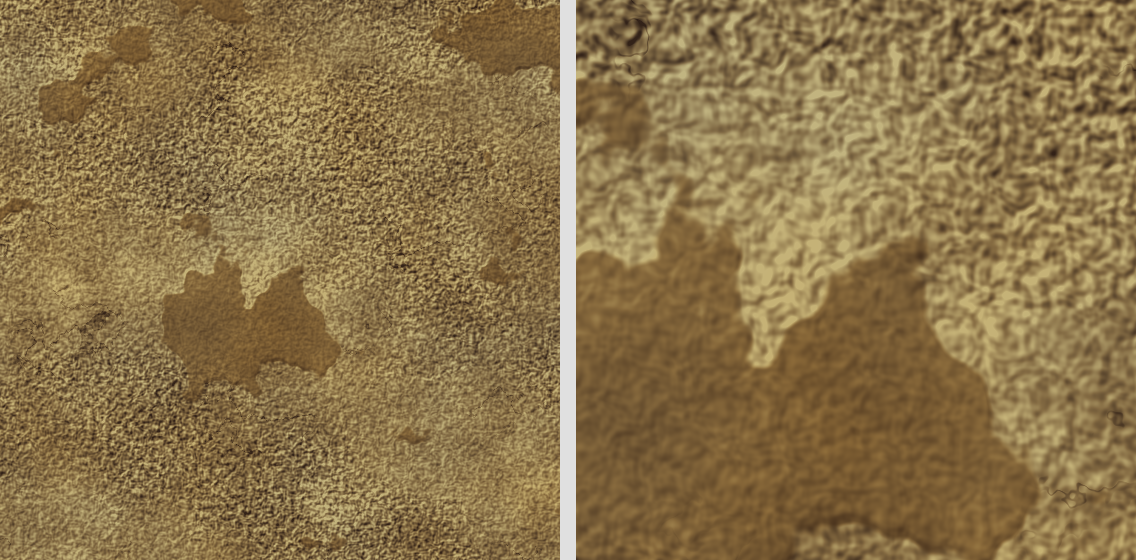
Left: the whole. Right: its middle third, enlarged.
A WebGL 2 fragment shader for this texture:

```glsl
#version 300 es
precision highp float;
// Weathered sandy rock: embossed grit, worn smooth patches, pale crust and fine cracks.

#define GRAIN_SCALE 104.0
#define GRAIN_GAIN 1.5
#define RELIEF_STEP 0.0016
#define STAIN_SCALE 2.6
#define MOTTLE_SCALE 13.0
#define PATCH_SCALE 3.7
#define PATCH_LEVEL 0.31
#define CRACK_SCALE 4.5
#define CRACK_WIDTH 0.011
#define DARK_EARTH vec3(0.33, 0.25, 0.16)
#define MID_EARTH vec3(0.52, 0.42, 0.26)
#define PALE_EARTH vec3(0.70, 0.62, 0.41)

uniform vec2 u_resolution;
out vec4 fragColor;

float hash(vec2 cell) {
    vec3 q = fract(cell.xyx * 0.1031);
    q += dot(q, q.yzx + 33.33);
    return fract((q.x + q.y) * q.z);
}

float cornerSlope(vec2 cell, vec2 offset) {
    float angle = 6.2832 * hash(cell);
    return dot(vec2(cos(angle), sin(angle)), offset);
}

float gradientNoise(vec2 p) {
    vec2 i = floor(p), f = fract(p);
    vec2 w = f * f * f * (f * (f * 6.0 - 15.0) + 10.0);
    vec2 e = vec2(1.0, 0.0);
    float low = mix(cornerSlope(i, f), cornerSlope(i + e, f - e), w.x);
    float high = mix(cornerSlope(i + e.yx, f - e.yx), cornerSlope(i + 1.0, f - 1.0), w.x);
    return mix(low, high, w.y);
}

float fbm(vec2 p) {
    float sum = 0.0, gain = 1.0;
    for (int octave = 0; octave < 5; octave++) {
        sum += gain * gradientNoise(p);
        p = mat2(1.6, 1.2, -1.2, 1.6) * p + 17.3;
        gain *= 0.52;
    }
    return sum;
}

float gritHeight(vec2 p) {
    vec2 q = p * GRAIN_SCALE;
    return gradientNoise(q + 40.0) + 0.7 * gradientNoise(q.yx * 1.9 + 91.0);
}

float wornPatch(vec2 p) {
    float field = fbm(p * PATCH_SCALE + 63.0);
    return smoothstep(PATCH_LEVEL, PATCH_LEVEL + 0.05, field);
}

// Tone 0 is the middle colour, -1 the dark one and +1 the pale one.
vec3 earthColor(float tone) {
    tone = clamp(tone, -1.7, 1.4);
    vec3 stepColor = tone > 0.0 ? PALE_EARTH - MID_EARTH : MID_EARTH - DARK_EARTH;
    return MID_EARTH + tone * stepColor;
}

void main() {
    vec2 p = gl_FragCoord.xy / min(u_resolution.x, u_resolution.y);

    // Broad stains, roughness and mottling
    float stain = fbm(p * STAIN_SCALE + 8.0);
    float mottle = fbm(p * MOTTLE_SCALE + 29.0);
    float rough = smoothstep(-0.3, 0.4, fbm(p * vec2(2.2, 3.4) + 51.0) + 0.3 * mottle);

    // Grit lit from the upper left
    vec2 gritPoint = p + 0.004 * vec2(gradientNoise(p * 45.0), gradientNoise(p * 45.0 + 70.0));
    vec2 lightStep = RELIEF_STEP * vec2(-0.6, 0.8);
    float relief = gritHeight(gritPoint - lightStep) - gritHeight(gritPoint + lightStep);
    float grain = 0.85 * relief + 0.9 * gritHeight(gritPoint);
    grain *= GRAIN_GAIN * mix(0.7, 1.3, rough);

    float tone = 0.12 + 0.55 * stain + 0.5 * mottle - 0.2 * (rough - 0.5) + grain;

    // Pale crust on scattered areas
    float crust = smoothstep(0.1, 0.5, fbm(p * 5.0 + 112.0));
    tone += 0.35 * crust;

    // Broken cracks along warped contour lines
    vec2 crackPoint = p * vec2(0.8, 1.2) * CRACK_SCALE + 0.25 * mottle;
    float contour = abs(fbm(crackPoint + 137.0));
    float crackMask = smoothstep(0.08, 0.3, gradientNoise(p * 6.0 + 155.0));
    float crack = crackMask * (1.0 - smoothstep(0.3 * CRACK_WIDTH, 2.5 * CRACK_WIDTH, contour));
    tone -= 0.9 * crack;

    // Worn patches with a pale upper rim and a shaded lower edge
    float worn = wornPatch(p);
    float rim = wornPatch(p + vec2(0.002, -0.006)) - worn;
    tone = mix(tone, -0.42 + 0.3 * grain + 0.3 * mottle, 0.85 * worn);
    tone += 0.4 * rim;

    // Warm and olive drift of hue
    vec3 color = earthColor(tone);
    float warmth = 0.5 * fbm(p * 4.0 + 184.0) + 0.55 * worn;
    color *= 1.0 + warmth * vec3(0.05, -0.03, -0.2);
    fragColor = vec4(color, 1.0);
}
```
